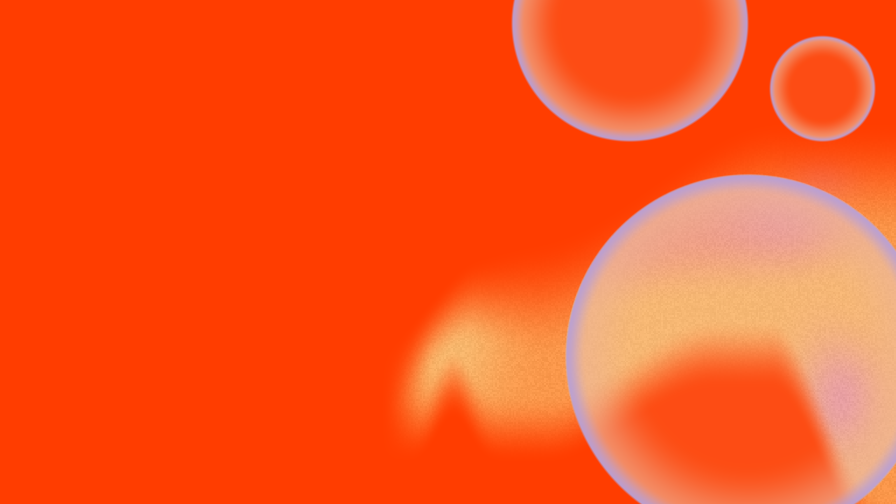
This background is drawn by a WebGL 2 fragment shader. Its source:

```glsl
#version 300 es
precision highp float;
// Glassy bubbles with lilac rims over a soft amber ribbon on vivid orange-red.

uniform vec2 u_resolution;
out vec4 outColor;

// Palette
const vec3 RED    = vec3(1.00, 0.24, 0.00);
const vec3 ORANGE = vec3(0.98, 0.59, 0.29);
const vec3 AMBER  = vec3(0.97, 0.72, 0.43);
const vec3 SALMON = vec3(0.94, 0.60, 0.50);
const vec3 PINK   = vec3(0.90, 0.60, 0.67);
const vec3 PEACH  = vec3(0.93, 0.70, 0.59);
const vec3 LILAC  = vec3(0.71, 0.62, 0.85);

// Bubbles: centre and radius, in canvas heights
const int BUBBLES = 3;
const vec3 BUBBLE[BUBBLES] = vec3[](
    vec3(1.484, 0.292, 0.361),
    vec3(1.250, 0.954, 0.234),
    vec3(1.632, 0.824, 0.104));

const float MILKINESS   = 0.13;   // veil over the whole bubble
const float HAZE_DEPTH  = 0.42;   // inner haze, as a share of the radius
const float RIM_DEPTH   = 0.11;   // lilac rim, as a share of the radius
const float EDGE_BLUR   = 0.003;
const float GLASS_LIFT  = 0.13;   // the ribbon looks taller through glass
const float GRAIN_CELLS = 288.0;
const float GRAIN       = 0.045;

float hash(vec2 p) {
    vec3 q = fract(vec3(p.xyx) * 0.1031);
    q += dot(q, q.yzx + 33.33);
    return fract((q.x + q.y) * q.z);
}

// Soft elliptical spot
float spot(vec2 p, vec2 centre, vec2 size) {
    vec2 q = (p - centre) / size;
    return exp(-dot(q, q));
}

// Depth below the bubble surface, negative outside
float bubbleDepth(vec2 p, vec3 b) {
    return b.z - length(p - b.xy);
}

// Coverage of the ribbon between its upper and lower edges
float ribbonMask(vec2 p, float glass) {
    float upper = 0.22 + 0.18 * smoothstep(0.72, 0.95, p.x)
                + 0.24 * smoothstep(1.05, 1.55, p.x) + GLASS_LIFT * glass;
    float notch = spot(p, vec2(0.90, p.y), vec2(0.045, 1.0));
    float lower = 0.15 + 0.09 * notch
                + 0.15 * smoothstep(1.08, 1.42, p.x)
                - 0.35 * smoothstep(1.53, 1.75, p.x);
    float softTop = mix(0.07, 0.12, smoothstep(0.85, 1.1, p.x));
    float top = 1.0 - smoothstep(upper - softTop, upper + softTop, p.y);
    float bottom = smoothstep(lower - 0.07, lower + 0.07, p.y);
    return top * bottom * smoothstep(0.755, 0.86, p.x);
}

// Colours drifting along the ribbon, richer inside the glass
vec3 ribbonColor(vec2 p, float glass) {
    vec3 c = mix(ORANGE, AMBER, spot(p, vec2(0.90, 0.31), vec2(0.10, 0.13)));
    vec3 inner = mix(AMBER, SALMON, smoothstep(0.40, 0.54, p.y - 0.12 * (p.x - 1.4)));
    inner = mix(inner, PINK, 0.75 * spot(p, vec2(1.57, 0.58), vec2(0.14, 0.09)));
    inner = mix(inner, PINK, 0.90 * spot(p, vec2(1.67, 0.21), vec2(0.08, 0.12)));
    inner = mix(inner, AMBER, 0.70 * spot(p, vec2(1.72, 0.45), vec2(0.09, 0.12)));
    c = mix(c, PINK, 0.50 * spot(p, vec2(1.63, 0.65), vec2(0.07, 0.05)));
    return mix(c, inner, glass);
}

void main() {
    vec2 p = gl_FragCoord.xy / u_resolution.y;

    // Ribbon over the flat ground
    float glass = smoothstep(-EDGE_BLUR, EDGE_BLUR, bubbleDepth(p, BUBBLE[0]));
    float ribbon = ribbonMask(p, glass);
    vec3 color = mix(RED, ribbonColor(p, glass), ribbon);

    // Film grain, strongest on the ribbon
    color += GRAIN * ribbon * (hash(floor(p * GRAIN_CELLS)) - 0.5);

    // Bubbles: milky veil, peach haze, then the lilac rim
    for (int i = 0; i < BUBBLES; i++) {
        float depth = bubbleDepth(p, BUBBLE[i]);
        float inside = smoothstep(-EDGE_BLUR, EDGE_BLUR, depth);
        float t = max(depth, 0.0) / BUBBLE[i].z;
        float haze = 1.0 - smoothstep(0.0, HAZE_DEPTH, t);
        float rim = 1.0 - smoothstep(0.0, RIM_DEPTH, t);
        vec3 film = mix(color, PEACH, MILKINESS + 0.62 * haze);
        film = mix(film, LILAC, 0.88 * rim);
        color = mix(color, film, inside);
    }

    outColor = vec4(clamp(color, 0.0, 1.0), 1.0);
}
```
